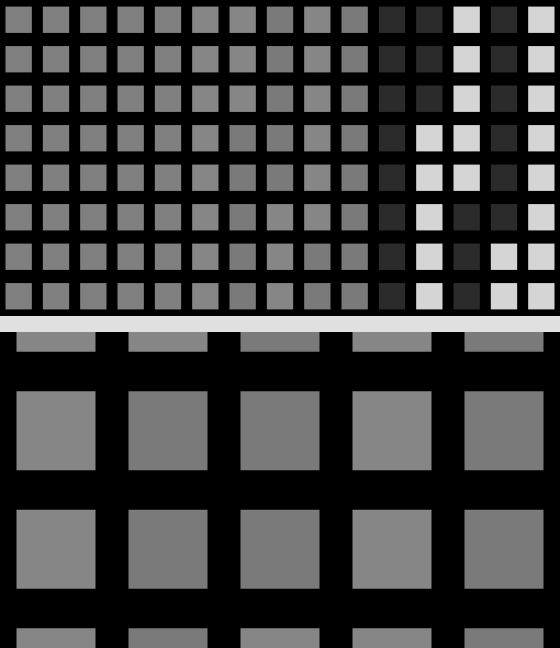
Top: the whole. Bottom: its middle third, enlarged.
Write a Shadertoy shader that draws this pattern.

```glsl
// Grid of 15 by 8 flat grey squares on black, in three bands of five columns.
// Each band shows the same on/off layout: the left one with nearly no contrast,
// the middle one faint and inverted, the right one strong.

const vec2 GRID = vec2(15.0, 8.0);
const float BAND_COLUMNS = 5.0;
const float HALF_SIDE = 1.0 / 24.0;   // in canvas heights
const float MID_GREY = 0.502;

// Antialiased coverage of an axis-aligned square centred on the origin.
float squareCoverage(vec2 p, float halfSide, float pixel) {
    vec2 inside = clamp((halfSide - abs(p)) / pixel + 0.5, 0.0, 1.0);
    return inside.x * inside.y;
}

// +1 for lit cells, -1 for dark ones; each column flips once at its own row,
// and neighbouring columns flip in opposite directions.
float cellState(int column, float rowFromTop) {
    float flipRow = float[5](0.0, 3.0, 5.0, 6.0, 8.0)[column];
    float above = rowFromTop < flipRow ? 1.0 : -1.0;
    return column % 2 == 0 ? above : -above;
}

// Signed contrast of each band around the middle grey.
float bandContrast(float band) {
    return band < 0.5 ? 0.0 : band < 1.5 ? -0.024 : 0.333;
}

float cellGrey(vec2 cell) {
    float band = floor((cell.x + 0.5) / BAND_COLUMNS);
    int column = int(cell.x - band * BAND_COLUMNS + 0.5);
    float rowFromTop = GRID.y - 1.0 - cell.y;
    return MID_GREY + bandContrast(band) * cellState(column, rowFromTop);
}

void mainImage(out vec4 fragColor, in vec2 fragCoord) {
    float pixel = 1.0 / iResolution.y;
    vec2 canvas = vec2(iResolution.x * pixel, 1.0);
    vec2 cellSize = canvas / GRID;

    // Cell index and position from the cell centre
    vec2 gridPos = fragCoord * pixel / cellSize;
    vec2 cell = clamp(floor(gridPos), vec2(0.0), GRID - 1.0);
    vec2 local = (gridPos - cell - 0.5) * cellSize;

    float grey = cellGrey(cell) * squareCoverage(local, HALF_SIDE, pixel);
    fragColor = vec4(vec3(grey), 1.0);
}
```
